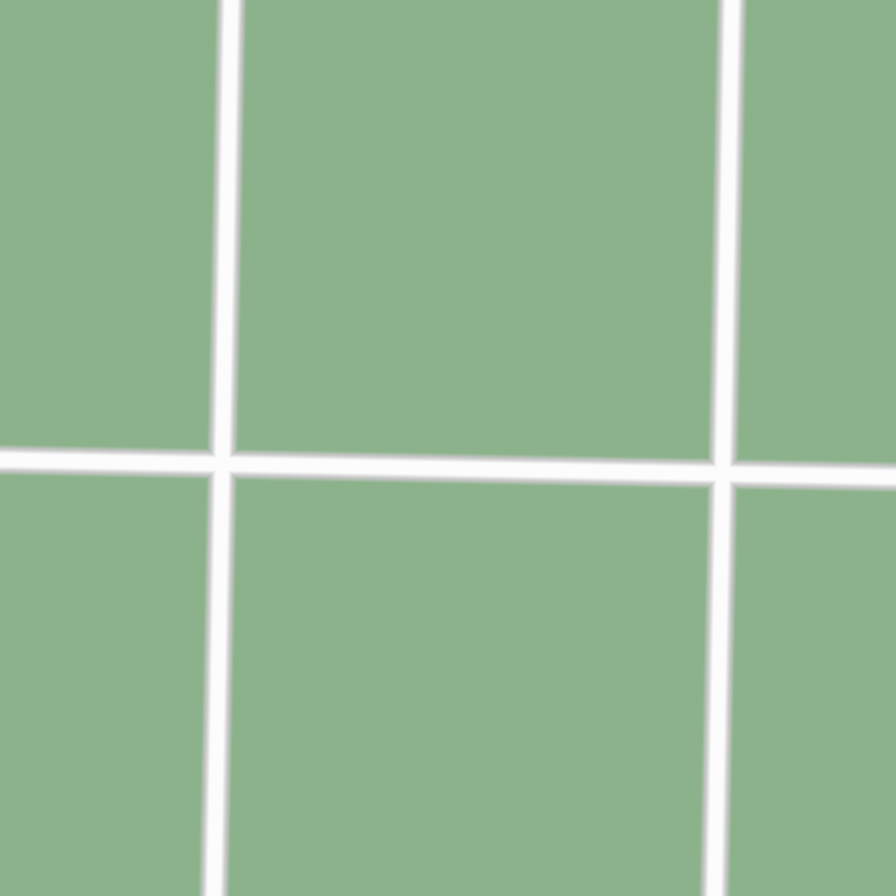
Reproduce this pattern procedurally as a WebGL 1 fragment shader.

```glsl
precision highp float;

uniform vec2 u_resolution;

vec2 rotate(vec2 p, float angle) {
  float c = cos(angle);
  float s = sin(angle);
  return vec2(c * p.x - s * p.y, s * p.x + c * p.y);
}

// Distance to the nearest line of a square grid through the origin
float gridDistance(vec2 p, float spacing) {
  vec2 toLine = abs(fract(p / spacing + 0.5) - 0.5) * spacing;
  return min(toLine.x, toLine.y);
}

void main() {
  vec2 uv = gl_FragCoord.xy / u_resolution;

  // Slightly tilted grid, anchored on the left crossing
  vec2 p = rotate(uv - vec2(0.248, 0.482), 0.0193);
  float d = gridDistance(p, 0.5587);

  // Green tiles, soft grey fringe, white line core
  vec3 tileGreen = vec3(0.545, 0.698, 0.545);
  vec3 fringeGrey = vec3(0.78);
  vec3 lineWhite = vec3(0.99);
  vec3 color = mix(fringeGrey, tileGreen, smoothstep(0.0115, 0.0185, d));
  color = mix(lineWhite, color, smoothstep(0.006, 0.013, d));

  gl_FragColor = vec4(color, 1.0);
}
```
